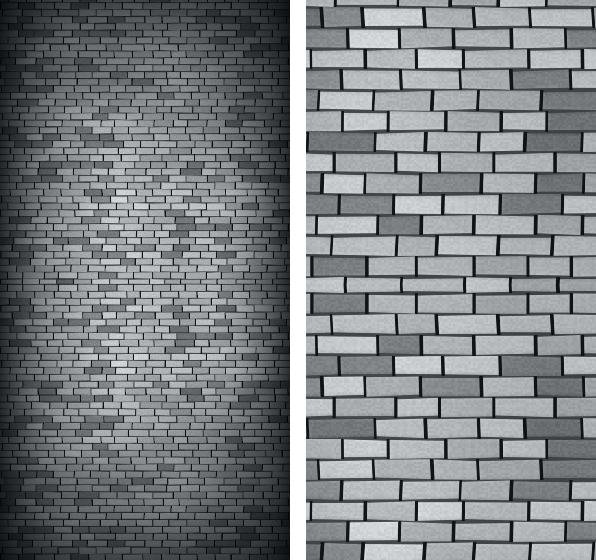
Left: the whole. Right: its middle third, enlarged.
Reproduce this texture procedurally as a Shadertoy shader.

```glsl
// A wall of grey, slightly crooked bricks, mirrored about its middle row.
// Jittered joints and tilted edges shape each brick; hashes set its shade,
// and a vignette darkens the sides, the ends and most of all the corners.

float hash(vec2 p) {
    return fract(sin(dot(p, vec2(127.1, 311.7))) * 43758.5453);
}

// Position of the joint on the left of brick i in a row.
float jointAt(float i, float row) {
    return i + 0.3 * hash(vec2(i, row + 7.3));
}

// Smooth value noise for stains across the wall.
float noise(vec2 p) {
    vec2 i = floor(p), f = fract(p);
    f = f * f * (3.0 - 2.0 * f);
    return mix(mix(hash(i), hash(i + vec2(1, 0)), f.x),
               mix(hash(i + vec2(0, 1)), hash(i + vec2(1, 1)), f.x), f.y);
}

void mainImage(out vec4 fragColor, in vec2 fragCoord) {
    const vec2 BRICKS = vec2(16.0, 81.0);
    const float ASPECT = 2.6;                  // brick length in row heights
    vec2 uv = fragCoord / iResolution.xy;
    float blur = 0.6 * BRICKS.y / iResolution.y;

    // Rows are counted outward from the mirror line
    float fromMiddle = abs(uv.y - 0.497);
    float y = fromMiddle * BRICKS.y + 0.6;
    float row = floor(y);
    y -= row;
    float x = uv.x * BRICKS.x + 0.5 * mod(row, 2.0) + 0.35 * hash(vec2(row, 3.0));
    x += (y - 0.5) * 0.05 * (hash(vec2(row, 9.0)) - 0.5);

    // Find the brick between two jittered joints
    float i = floor(x);
    i -= step(x, jointAt(i, row));
    float left = jointAt(i, row), right = jointAt(i + 1.0, row);
    float along = (x - left) / (right - left);
    vec2 id = vec2(i, row);

    // Distances inward from the four edges, in row heights
    float slopeLow = mix(hash(id + 11.0), hash(id + 23.0), along);
    float slopeHigh = mix(hash(id + 37.0), hash(id + 41.0), along);
    float low = y - 0.12 * slopeLow;
    float high = 1.0 - 0.13 * slopeHigh - y;
    float sideL = (x - left) * ASPECT - 0.02;
    float sideR = (right - x) * ASPECT - 0.1 - 0.07 * hash(id + 53.0);
    float across = min(sideL, sideR);
    float inside = min(across, min(low, high));

    // Brick shade: mostly pale, with clusters of dark ones, and fine grain
    float cluster = noise(id / vec2(2.5, 5.0));
    float isDark = step(0.98 - 0.3 * cluster, hash(id + 67.0));
    float shade = mix(0.64, 0.78, hash(id + 71.0));
    shade = mix(shade, 0.44 + 0.09 * hash(id + 79.0), isDark);
    shade += 0.06 * (hash(floor(uv * vec2(400.0, 768.0))) - 0.5);
    shade += 0.03 * (1.0 - smoothstep(0.0, 0.18, min(low, sideL)));
    shade -= 0.04 * (1.0 - smoothstep(0.0, 0.2, high));

    // Thin grey bed joints and thick black upright joints
    float mortar = mix(0.07, 0.26, smoothstep(-blur, blur, across));
    float light = mix(mortar, shade, smoothstep(-blur, blur, inside));

    // Vignette and broad stains
    vec2 q = abs(uv * 2.0 - 1.0);
    light *= (1.0 - 0.78 * pow(q.x, 2.8)) * (1.0 - 0.62 * pow(q.y, 2.2));
    light *= 0.93 + 0.2 * noise(vec2(uv.x * 5.0, fromMiddle * 14.0));

    vec3 color = vec3(light) + vec3(-0.005, 0.007, 0.019);
    fragColor = vec4(clamp(color, 0.0, 1.0), 1.0);
}
```
